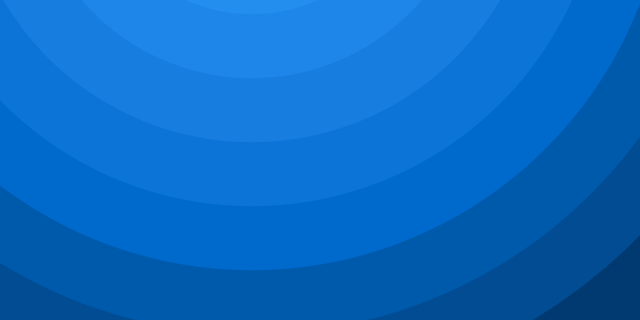
Reproduce this background procedurally as a WebGL 2 fragment shader.

```glsl
#version 300 es
precision highp float;

uniform vec2 u_resolution;
out vec4 fragColor;

// Lengths are in canvas heights
const vec2 RING_CENTER = vec2(0.7865, 1.4557);
const float INNER_RADIUS = 0.5;
const float RING_WIDTH = 0.2;
const int BAND_COUNT = 8;

// Bands from the bright core outwards
const vec3 BAND_COLORS[BAND_COUNT] = vec3[](
    vec3(0.141, 0.557, 0.937),
    vec3(0.118, 0.525, 0.910),
    vec3(0.090, 0.494, 0.878),
    vec3(0.043, 0.455, 0.839),
    vec3(0.000, 0.412, 0.800),
    vec3(0.000, 0.353, 0.675),
    vec3(0.002, 0.299, 0.576),
    vec3(0.004, 0.228, 0.445)
);

// Concentric bands, blended over one pixel at each edge
vec3 ringColor(float radius, float pixel) {
    vec3 color = BAND_COLORS[0];
    for (int i = 1; i < BAND_COUNT; i++) {
        float edge = INNER_RADIUS + RING_WIDTH * float(i - 1);
        float coverage = clamp((radius - edge) / pixel + 0.5, 0.0, 1.0);
        color = mix(color, BAND_COLORS[i], coverage);
    }
    return color;
}

void main() {
    vec2 position = gl_FragCoord.xy / u_resolution.y;
    float pixel = 1.0 / u_resolution.y;
    float radius = distance(position, RING_CENTER);
    fragColor = vec4(ringColor(radius, pixel), 1.0);
}
```
